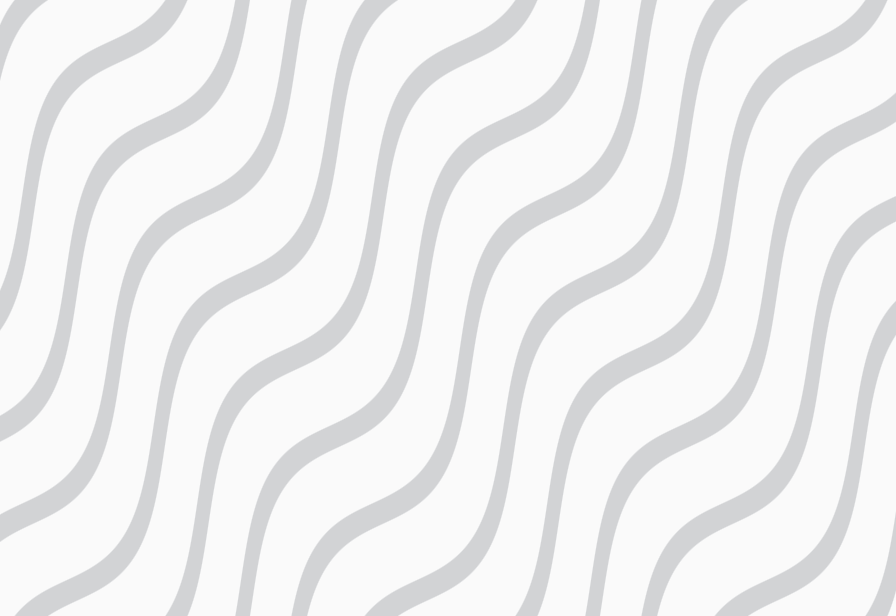
This pattern is drawn by a Shadertoy shader. Its source:

```glsl
// Flat grey wavy bands climbing to the right over a near-white ground.
// A sheared lattice gives one coordinate along the bands and one across them;
// a sine bends the second, and fract repeats a band of constant offset width.

const float TAU = 6.2831853;

const vec3 GROUND_COLOR = vec3(0.980, 0.980, 0.982);
const vec3 BAND_COLOR = vec3(0.822, 0.828, 0.836);

const vec2 TILES = vec2(2.56, 1.0);    // repeats across and down the canvas
const float BANDS_PER_TILE = 4.0;      // bands crossed per repeat
const float WAVE_HEIGHT = 0.371;       // sway, in band spacings
const float WAVE_SHIFT = 0.504;        // position of the crest along a band
const float BAND_OFFSET = 0.653;       // band centre, in band spacings
const float BAND_WIDTH = 0.260;        // band share of one spacing

// Continuous band index: whole numbers fall on band centres.
float bandIndex(vec2 tile) {
    float along = tile.y - tile.x;
    float across = BANDS_PER_TILE * (tile.x + tile.y);
    float sway = WAVE_HEIGHT * cos(TAU * (along - WAVE_SHIFT));
    return across - BAND_OFFSET - sway;
}

// Coverage of the nearest band, with an edge one pixel soft.
float bandCoverage(float index) {
    float offCentre = abs(fract(index + 0.5) - 0.5);
    float pixel = max(fwidth(index), 1e-5);
    return clamp(0.5 + (0.5 * BAND_WIDTH - offCentre) / pixel, 0.0, 1.0);
}

void mainImage(out vec4 fragColor, in vec2 fragCoord) {
    vec2 uv = fragCoord / iResolution.xy;
    vec2 tile = vec2(uv.x, 1.0 - uv.y) * TILES;   // measured from the top left

    float band = bandCoverage(bandIndex(tile));
    fragColor = vec4(mix(GROUND_COLOR, BAND_COLOR, band), 1.0);
}
```
